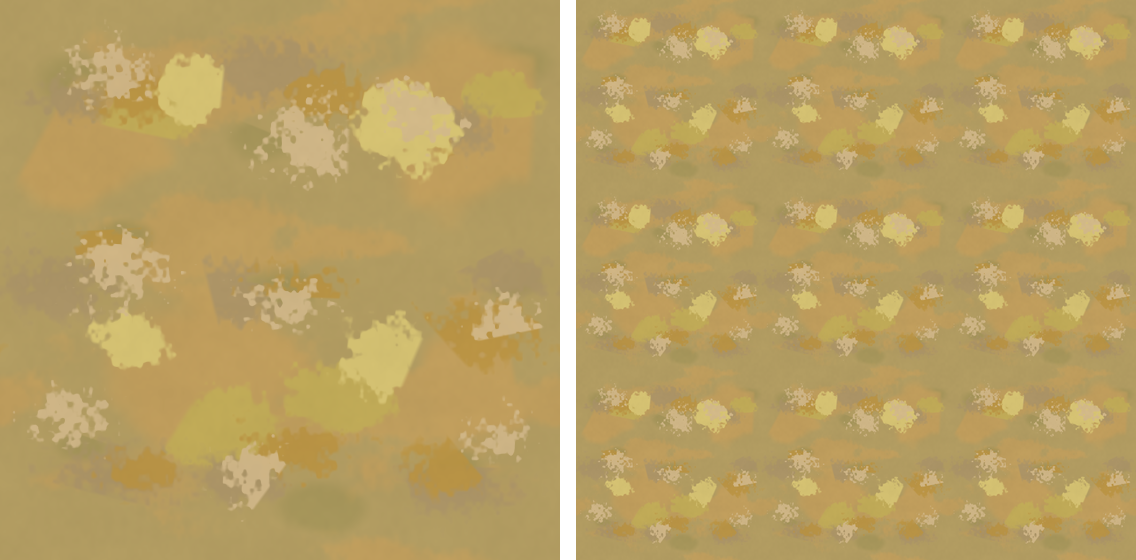
Left, the tile; right, the same tile 3 across and 3 down.
A WebGL 2 fragment shader for this texture:

```glsl
#version 300 es
precision highp float;
// Seamless weathered ground: khaki and tan washes under ragged ochre, mauve, yellow and cream patches.

uniform vec2 u_resolution;
out vec4 outColor;

const float TAU = 6.2831853;

const vec3 KHAKI  = vec3(0.695, 0.610, 0.380);
const vec3 TAN    = vec3(0.750, 0.615, 0.360);
const vec3 OCHRE  = vec3(0.720, 0.570, 0.255);
const vec3 MAUVE  = vec3(0.660, 0.570, 0.400);
const vec3 MOSS   = vec3(0.610, 0.560, 0.330);
const vec3 OLIVE  = vec3(0.750, 0.665, 0.340);
const vec3 YELLOW = vec3(0.830, 0.755, 0.445);
const vec3 CREAM  = vec3(0.815, 0.715, 0.535);

float hash(vec2 p, float seed) {
    return fract(sin(dot(p, vec2(127.1, 311.7)) + seed * 74.7) * 43758.5453);
}

// Value noise that wraps after a whole number of cells.
float noise(vec2 uv, vec2 cells, float seed) {
    vec2 p = uv * cells;
    vec2 i = floor(p);
    vec2 f = p - i;
    f = f * f * (3.0 - 2.0 * f);
    vec2 a = mod(i, cells);
    vec2 b = mod(i + 1.0, cells);
    return mix(mix(hash(a, seed), hash(vec2(b.x, a.y), seed), f.x),
               mix(hash(vec2(a.x, b.y), seed), hash(b, seed), f.x), f.y);
}

// Layered wrapping noise, centred on zero.
float fbm(vec2 uv, vec2 cells, int octaves, float seed) {
    float sum = 0.0;
    float amplitude = 0.5;
    for (int i = 0; i < octaves; i++) {
        sum += amplitude * (noise(uv, cells, seed + float(i)) - 0.5);
        cells *= 2.0;
        amplitude *= 0.5;
    }
    return sum;
}

// Coverage of one jittered patch per cell; some are sliced by a clean straight edge.
float patches(vec2 uv, float cells, vec2 size, float ragged, float softness, float seed) {
    float coverage = 0.0;
    for (int y = -1; y <= 1; y++) {
        for (int x = -1; x <= 1; x++) {
            vec2 cell = floor(uv * cells) + vec2(x, y);
            vec2 id = mod(cell, cells);
            vec2 jitter = vec2(hash(id, seed + 1.0), hash(id, seed + 2.0));
            vec2 centre = (cell + 0.2 + 0.6 * jitter) / cells;
            vec2 d = (uv - centre) / (size * mix(0.75, 1.25, hash(id, seed + 3.0)));
            float angle = TAU * hash(id, seed + 4.0);
            float slice = mix(0.3, 1.8, hash(id, seed + 5.0))
                        - dot(d, vec2(cos(angle), sin(angle)));
            float edge = 1.0 - length(d) + ragged;
            float mask = smoothstep(-softness, softness, edge) * smoothstep(-0.06, 0.06, slice);
            coverage = max(coverage, mask);
        }
    }
    return coverage;
}

void main() {
    vec2 uv = gl_FragCoord.xy / u_resolution;

    // Shared edge roughness: broad lobes and fine bristle marks.
    float lobes = fbm(uv, vec2(10.0, 14.0), 2, 11.0);
    float bristle = fbm(uv, vec2(72.0, 60.0), 2, 21.0);
    float grain = fbm(uv, vec2(80.0, 72.0), 2, 31.0);

    // Horizontal khaki and tan washes.
    float wash = fbm(uv, vec2(3.0, 7.0), 4, 41.0) + 0.1 * bristle;
    vec3 color = mix(KHAKI, TAN, 0.9 * smoothstep(0.03, 0.14, wash));
    color = mix(color, MOSS, 0.6 * patches(uv, 3.0, vec2(0.06, 0.035), lobes, 0.4, 51.0));
    color = mix(color, TAN, patches(uv, 2.0, vec2(0.15, 0.13), 0.9 * lobes, 0.2, 61.0));

    // Broad fuzzy stains.
    float stain = lobes + 1.6 * bristle;
    color = mix(color, OLIVE, patches(uv, 2.0, vec2(0.095, 0.058), 0.5 * stain, 0.12, 71.0));
    color = mix(color, MAUVE, 0.9 * patches(uv, 3.0, vec2(0.085, 0.045), 1.3 * stain, 0.45, 81.0));
    color = mix(color, OCHRE, 0.9 * patches(uv, 3.0, vec2(0.070, 0.040), 1.5 * stain, 0.35, 91.0));

    // Bright ragged patches and speckled clusters.
    color = mix(color, YELLOW, patches(uv, 2.0, vec2(0.075, 0.065), 0.8 * stain, 0.13, 101.0));
    float speckle = 1.2 * lobes + 3.6 * grain - 0.15;
    color = mix(color, CREAM, 0.92 * patches(uv, 3.0, vec2(0.058, 0.046), speckle, 0.28, 111.0));

    // Faint pigment variation.
    color *= 1.0 + 0.04 * lobes + 0.03 * bristle;
    outColor = vec4(color, 1.0);
}
```
